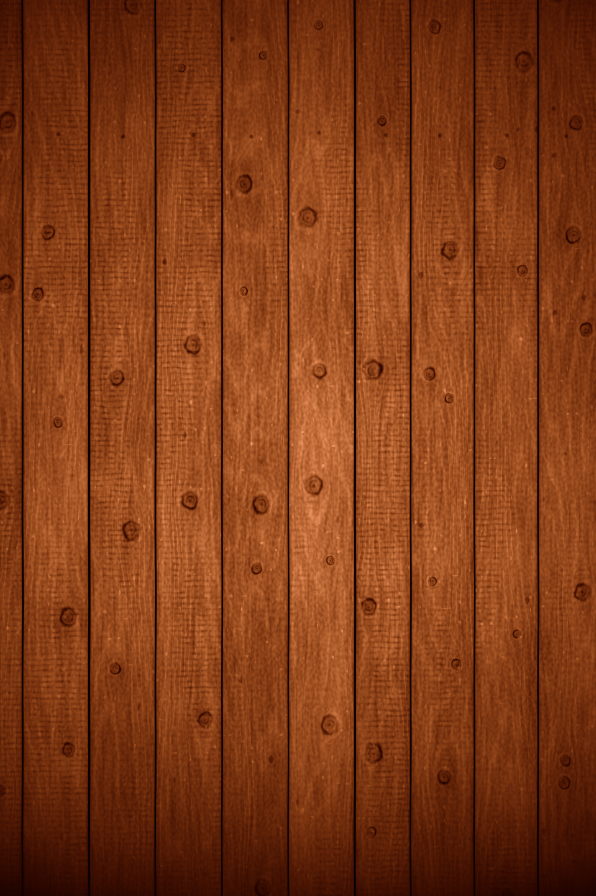
Reproduce this texture procedurally as a Shadertoy shader.

```glsl
// Ten upright reddish-brown wooden boards with knots, grain, saw marks and a dark vignette.

// All lengths are fractions of the canvas width.
const int   GAPS         = 9;
const float FIRST_GAP    = 0.038;
const float BOARD_PITCH  = 0.1115;
const float GAP_HALF     = 0.0015;
const float KNOT_PITCH   = 0.215;
const float KNOT_DENSITY = 0.78;
const vec2  KNOT_SIZE    = vec2(0.007, 0.0175);
const float SAW_PITCH    = 0.0094;
const float NAIL_HEIGHT  = 1.278;
const float NAIL_RADIUS  = 0.0033;
const int   SCRATCHES    = 14;
const float TAU          = 6.2831853;

// Colour ramp: shadow + span * tone^curve
const vec3 SHADOW = vec3(0.09, 0.008, 0.0);
const vec3 SPAN   = vec3(0.59, 0.352, 0.17);
const vec3 CURVE  = vec3(1.0, 1.4, 2.4);

vec2 hash2(vec2 p) {
    vec3 q = fract(p.xyx * vec3(0.1031, 0.1030, 0.0973));
    q += dot(q, q.yzx + 33.33);
    return fract((q.xx + q.yz) * q.zy);
}

float cornerSlope(vec2 cell, vec2 offset) {
    float a = TAU * hash2(cell).x;
    return dot(vec2(cos(a), sin(a)), offset);
}

// Gradient noise, about -0.7 to 0.7
float noise(vec2 p) {
    vec2 i = floor(p), f = p - i, e = vec2(1, 0);
    vec2 u = f * f * f * (f * (f * 6.0 - 15.0) + 10.0);
    float low  = mix(cornerSlope(i, f), cornerSlope(i + e, f - e), u.x);
    float high = mix(cornerSlope(i + e.yx, f - e.yx), cornerSlope(i + 1.0, f - 1.0), u.x);
    return mix(low, high, u.y);
}

// Position of a gap; the boards on the right are narrower
float gapX(float i) {
    return FIRST_GAP + BOARD_PITCH * i - 0.018 * step(6.0, i) - 0.0045 * max(i - 6.0, 0.0);
}

// Tone of the knots of one board; bends the grain coordinate around them
float knots(vec2 p, float board, float left, float width, inout float grainX) {
    float tone = 0.0;
    for (int k = -1; k <= 1; k++) {
        vec2 id = vec2(board * 7.0 + 3.0, floor(p.y / KNOT_PITCH) + float(k) + 11.0);
        vec2 place = hash2(id), kind = hash2(id + 57.3);
        if (kind.x > KNOT_DENSITY) continue;
        vec2 q = p - vec2(left + width * mix(0.2, 0.8, place.x), (id.y - 11.0 + place.y) * KNOT_PITCH);
        float size = mix(KNOT_SIZE.x, KNOT_SIZE.y, kind.y);
        float d = length(q * vec2(1.0, 0.9)) / size + 0.2 * noise(q * 90.0 + id);
        float spread = length(q * vec2(1.0, 0.4)) / size;
        grainX -= 0.75 * q.x * exp(-0.3 * spread * spread);
        float crescent = 0.5 + 0.5 * sin(atan(q.y, q.x + 1e-5) + TAU * place.x);
        tone -= 0.10 * exp(-0.35 * d * d);
        tone -= 0.5 * (0.25 + crescent) * exp(-pow((d - 0.78) * 6.5, 2.0));
        tone -= 0.3 * (1.1 - crescent) * exp(-pow((d - 0.42) * 8.0, 2.0));
        tone -= 0.35 * exp(-30.0 * d * d);
        tone += 0.16 * (1.0 - crescent) * exp(-pow((d - 1.15) * 5.0, 2.0));
    }
    return tone;
}

// Short, pale, slanted scratches
float scratches(vec2 p, float px) {
    float sum = 0.0;
    for (int i = 0; i < SCRATCHES; i++) {
        vec2 a = hash2(vec2(float(i), 4.7)), b = hash2(vec2(float(i), 91.2));
        vec2 q = p - a * vec2(1.0, 1.5);
        vec2 run = vec2(b.x - 0.5, 0.5 * b.y + 0.1) * 0.13;
        float d = length(q - run * clamp(dot(q, run) / dot(run, run), 0.0, 1.0));
        sum += smoothstep(0.0008 + px, 0.0, d) * (0.5 + noise(p * 90.0));
    }
    return sum;
}

void mainImage(out vec4 fragColor, in vec2 fragCoord) {
    float px = 1.0 / iResolution.x;
    vec2 p = fragCoord * px, uv = fragCoord / iResolution.xy;

    // Board under this point
    float x = p.x + 0.001 * noise(vec2(3.0, p.y * 5.0));
    float board = 0.0;
    for (int i = 0; i < GAPS; i++) board += step(gapX(float(i)), x);
    float left = gapX(board - 1.0), right = gapX(board), width = right - left;
    vec2 trait = hash2(vec2(board, 23.0));
    vec2 shift = vec2(board * 17.3, board * 31.7);

    float grainX = p.x;
    float tone = 1.0 + 0.14 * (trait.x - 0.5) + knots(p, board, left, width, grainX);

    // Long grain: thin pale contours, dark hairlines, streaks and crisp fibres
    vec2 g = vec2(grainX, p.y);
    float contour = noise(g * vec2(14.0, 1.7) + shift) * 7.0 + grainX * 45.0;
    contour += 0.3 * noise(g * vec2(50.0, 40.0) + shift);
    tone += 0.12 * (pow(0.5 + 0.5 * sin(TAU * contour), 5.0) - 0.25);
    tone -= 0.08 * smoothstep(0.12, 0.0, abs(noise(g * vec2(55.0, 2.5) - shift)));
    tone += 0.12 * noise(g * vec2(45.0, 3.0) + shift);
    tone += 0.18 * noise(g * vec2(190.0, 17.0) + shift);
    tone += 0.20 * noise(p * vec2(230.0, 150.0) + shift);
    tone += 0.18 * noise(p * vec2(8.0, 4.0) + shift);

    // Saw marks: thin dark nicks, broken into patches
    float patches = smoothstep(-0.1, 0.35, noise(p * vec2(10.0, 2.5) + shift) + 0.7 * trait.y - 0.35);
    float saw = 0.5 + 0.5 * sin(TAU * (p.y / SAW_PITCH + 0.4 * noise(p * vec2(25.0, 40.0) + shift)));
    tone -= 0.26 * patches * (saw * saw - 0.35) * max(0.5 + 1.3 * noise(p * vec2(90.0, 50.0) + shift), 0.0);

    // Wear: pale flecks, scratches, dark pits and one nail per board
    tone += 0.25 * smoothstep(0.42, 0.55, noise(p * vec2(120.0, 90.0) - shift));
    tone += 0.14 * scratches(p, px);
    tone -= 0.3 * smoothstep(0.5, 0.62, noise(p * vec2(60.0, 38.0) + shift + 9.0));
    vec2 nail = vec2(left + width * mix(0.4, 0.6, trait.y), NAIL_HEIGHT + 0.008 * (trait.x - 0.5));
    tone -= 0.45 * smoothstep(NAIL_RADIUS + px, NAIL_RADIUS * 0.4, length(p - nail));

    // Vignette, deepest along the bottom
    float side = 2.0 * uv.x - 1.0, rise = 2.0 * uv.y - 1.0;
    float light = 1.04 - 0.23 * side * side;
    light -= 0.5 * pow(max(rise, 0.0), 2.0) + 0.78 * pow(max(-rise, 0.0), 2.8);
    tone *= max(light, 0.05);

    // Shaded board edges and dark gaps
    float edge = min(x - left, right - x);
    float nearest = x - left < right - x ? board - 1.0 : board;
    float halfGap = GAP_HALF * mix(0.75, 1.3, hash2(vec2(nearest + 5.0, 8.0)).x);
    tone *= 1.0 - 0.25 * exp(-max(edge - halfGap, 0.0) / 0.003);
    float wood = smoothstep(halfGap - 0.5 * px, halfGap + 0.7 * px, edge);

    vec3 color = SHADOW + SPAN * pow(vec3(max(tone, 0.0)), CURVE);
    fragColor = vec4(mix(SHADOW * 0.6, color, wood), 1.0);
}
```
